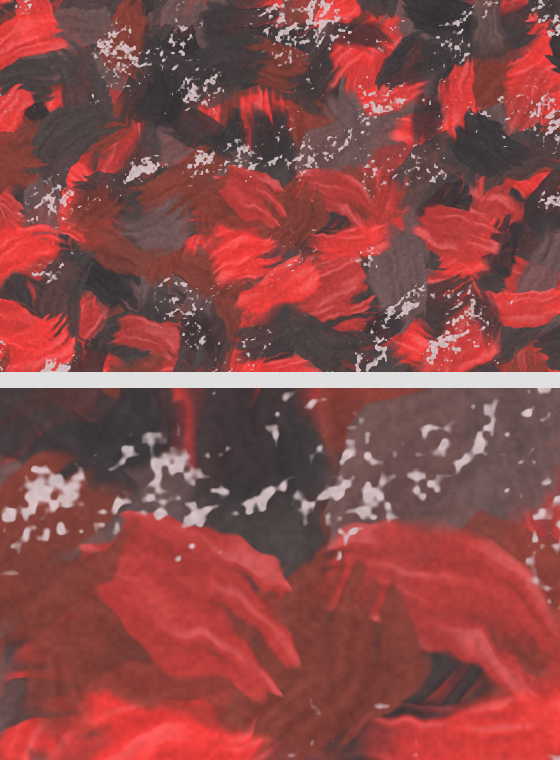
Top, the full canvas; bottom, a detail of the centre.
This texture is drawn by a Shadertoy shader. Its source:

```glsl
// Abstract acrylic painting: overlapping red and charcoal dabs with dry gaps of pale paper.
#define LAYERS 5
#define CELL 0.17
#define DAB_LENGTH 0.85
#define DAB_WIDTH 0.46
#define SLANT 0.6
#define ANGLE_SPREAD 2.6
#define BRISTLES 105.0
#define DRYNESS 0.5
#define PAPER_GAPS 0.66
#define GRAIN 0.09

const vec3 CHARCOAL = vec3(0.21, 0.20, 0.21);
const vec3 SLATE    = vec3(0.31, 0.27, 0.27);
const vec3 UMBER    = vec3(0.43, 0.33, 0.33);
const vec3 BRICK    = vec3(0.50, 0.25, 0.22);
const vec3 CRIMSON  = vec3(0.75, 0.25, 0.24);
const vec3 SCARLET  = vec3(0.93, 0.25, 0.24);
const vec3 PINK     = vec3(0.90, 0.46, 0.47);
const vec3 PAPER    = vec3(0.83, 0.75, 0.76);

// Integer hash of a cell and a seed, three values in 0..1
vec3 hash3(vec2 cell, int seed) {
    uvec3 v = uvec3(ivec3(ivec2(floor(cell)), seed)) * 1664525u + 1013904223u;
    v.x += v.y * v.z; v.y += v.z * v.x; v.z += v.x * v.y;
    v ^= v >> 16u;
    v.x += v.y * v.z; v.y += v.z * v.x; v.z += v.x * v.y;
    return vec3(v >> 8u) / 16777216.0;
}

float noise(vec2 p) {
    vec2 i = floor(p), f = fract(p);
    f = f * f * (3.0 - 2.0 * f);
    float low  = mix(hash3(i, 0).x, hash3(i + vec2(1, 0), 0).x, f.x);
    float high = mix(hash3(i + vec2(0, 1), 0).x, hash3(i + vec2(1, 1), 0).x, f.x);
    return mix(low, high, f.y);
}

mat2 rotation(float angle) {
    float c = cos(angle), s = sin(angle);
    return mat2(c, -s, s, c);
}

// Paint from the palette, from dark to bright
vec3 pigment(float tone, float variation) {
    if (tone < 0.45) return mix(CHARCOAL, SLATE, variation);
    if (tone < 0.55) return UMBER;
    if (tone < 0.69) return BRICK;
    if (tone < 0.83) return CRIMSON;
    return SCARLET;
}

// One curved dab: colour and opacity, q in cell units from its centre
vec4 dab(vec2 q, vec3 shape, vec3 look, float bias) {
    q = rotation(SLANT + (shape.x - 0.5) * ANGLE_SPREAD) * q;
    q.y += (shape.y - 0.5) * 1.1 * q.x * q.x;
    vec2 size = vec2(DAB_LENGTH, DAB_WIDTH) * mix(vec2(0.6), vec2(1.0), vec2(shape.z, look.z));
    vec2 e = abs(q) / size;
    if (max(e.x, e.y) > 1.3) return vec4(0.0);

    // Bristle streaks fray the outline and thin the paint at the tail
    float streak = noise(q * CELL * vec2(14.0, BRISTLES) + shape.xy * 97.0);
    float inside = 1.0 - pow(dot(e * e, e), 1.0 / 3.0) + (streak - 0.5) * 0.3;
    float softness = mix(0.07, 0.6, look.y * look.y);
    float dry = smoothstep(-0.2, 1.0, q.x / size.x) * DRYNESS;
    float cover = smoothstep(dry - 0.25, dry + 0.2, streak + 0.1);

    float tone = clamp(look.x + bias, 0.0, 1.0);
    vec3 colour = pigment(tone, shape.z);
    if (tone > 0.69) colour = mix(colour, PINK, 0.4 * smoothstep(0.6, 0.95, streak));
    colour *= 1.0 + 0.2 * (streak - 0.5);
    return vec4(colour, smoothstep(0.0, softness, inside) * cover * mix(0.78, 0.97, look.z));
}

// Scattered dabs of one layer laid over the paint below
vec3 paintLayer(vec3 below, vec2 p, int layer) {
    vec2 g = rotation(float(layer) * 0.7) * p / CELL + float(layer) * 7.3;
    vec2 home = floor(g);
    for (int y = -1; y <= 1; y++)
    for (int x = -1; x <= 1; x++) {
        vec2 cell = home + vec2(x, y);
        vec3 place = hash3(cell, 3 * layer + 1);
        vec3 shape = hash3(cell, 3 * layer + 2);
        vec3 look  = hash3(cell, 3 * layer + 3);
        vec2 centre = cell + mix(vec2(0.15), vec2(0.85), place.xy);
        float bias = (noise(centre * 0.4 + 31.0) - 0.5) * 0.25;
        vec2 offset = (g - centre) * rotation(float(layer) * 0.7);
        vec4 paint = dab(offset, shape, look, bias);
        below = mix(below, paint.rgb, paint.a);
    }
    return below;
}

void mainImage(out vec4 fragColor, in vec2 fragCoord) {
    vec2 p = fragCoord / iResolution.y;

    // Hand wobble of the outlines
    vec2 wobble = vec2(noise(p * 17.0), noise(p * 17.0 + 50.0)) - 0.5;
    vec2 fray = vec2(noise(p * 60.0 + 9.0), noise(p * 60.0 + 70.0)) - 0.5;
    vec2 w = p + 0.025 * wobble + 0.008 * fray;

    // Underpainting, then the dabs
    vec3 colour = mix(SLATE, CRIMSON, noise(p * 9.0));
    for (int i = 0; i < LAYERS; i++) colour = paintLayer(colour, w, i);

    // Speckled gaps where the paper shows through
    vec2 along = rotation(SLANT) * w;
    float patches = noise(along * vec2(8.0, 13.0) + 120.0);
    float speckle = 0.6 * noise(along * vec2(65.0, 95.0)) + 0.4 * noise(p * 160.0);
    float gap = smoothstep(PAPER_GAPS, PAPER_GAPS + 0.1, 0.5 * (patches + speckle));
    colour = mix(colour, PAPER, 0.95 * gap);

    // Fine grain of the surface
    float grain = 0.5 * (noise(p * 130.0 + 5.0) + noise(p * 240.0 + 8.0)) - 0.5;
    colour *= 1.0 + GRAIN * 2.0 * grain;
    fragColor = vec4(clamp(colour, 0.0, 1.0), 1.0);
}
```
